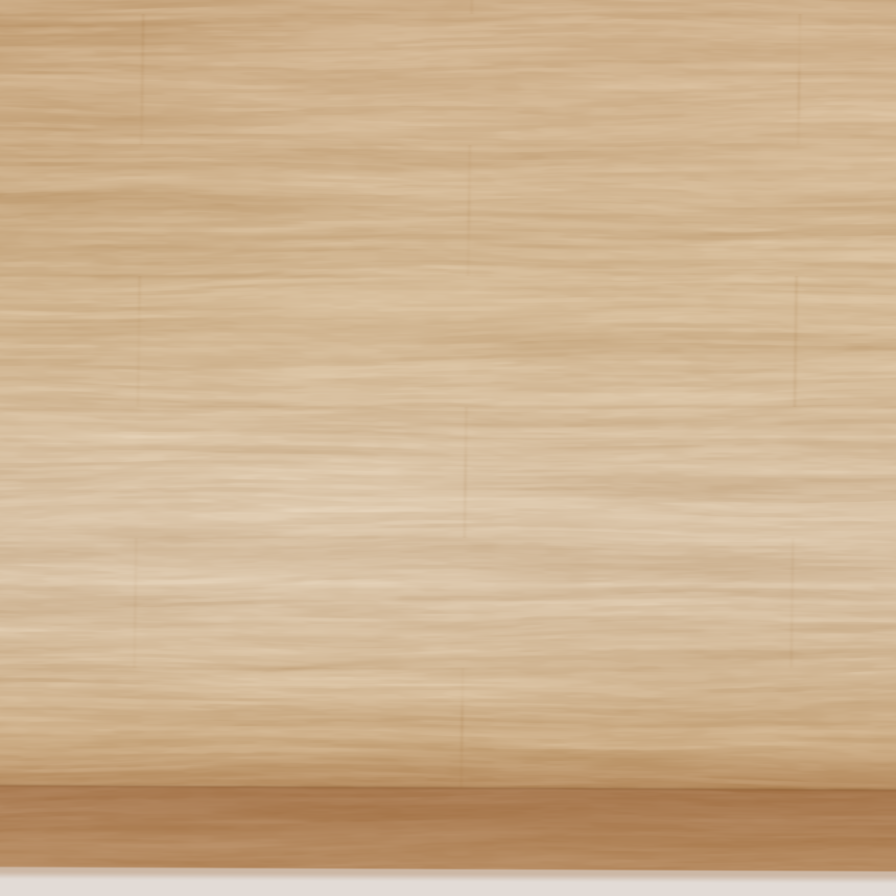
Write a three.js fragment shader that draws this texture.

```glsl
// Pale oak tabletop with staggered planks, fine grain and a darker front edge
#define PLANK_TOP 0.984
#define PLANK_HEIGHT 0.146
#define PLANK_LENGTH 0.733
#define JOINT_X 0.159
#define EDGE_TOP 0.121
#define EDGE_BOTTOM 0.030
#define EDGE_TILT 0.005
#define SOFT 0.0015
#define GRAIN 0.085
#define WARM_SHADE vec3(0.62, 0.84, 1.05)

varying vec2 vUv;

float hash(vec2 p) {
  vec3 q = fract(vec3(p.xyx) * vec3(0.1031, 0.1030, 0.0973));
  q += dot(q, q.yzx + 33.33);
  return fract((q.x + q.y) * q.z);
}

// Smooth cellular noise: random cell values blended by distance, from -1 to 1
float cellular(vec2 p) {
  vec2 cell = floor(p), f = fract(p);
  float sum = 0.0, weight = 0.0;
  for (int j = -1; j <= 1; j++) {
    for (int i = -1; i <= 1; i++) {
      vec2 o = vec2(float(i), float(j));
      vec2 id = cell + o + 100.0;
      vec2 d = o + 0.2 + 0.6 * vec2(hash(id), hash(id + 57.0)) - f;
      float w = exp(-6.0 * dot(d, d));
      sum += w * (2.0 * hash(id + 131.0) - 1.0);
      weight += w;
    }
  }
  return sum / weight;
}

// Soft horizontal streak between x0 and x1
float streak(vec2 p, float y, float thick, float x0, float x1) {
  float d = (p.y - y) / thick;
  float ends = smoothstep(x0 - 0.06, x0 + 0.06, p.x) * (1.0 - smoothstep(x1 - 0.06, x1 + 0.06, p.x));
  return exp(-d * d) * ends;
}

// Base colour of the top, from the front lip to the back
vec3 topColour(vec2 p) {
  vec3 c = mix(vec3(0.73, 0.57, 0.40), vec3(0.785, 0.655, 0.495), smoothstep(0.115, 0.175, p.y));
  c = mix(c, vec3(0.825, 0.72, 0.585), smoothstep(0.16, 0.25, p.y));
  c = mix(c, vec3(0.845, 0.755, 0.64), smoothstep(0.22, 0.36, p.y));
  c = mix(c, vec3(0.83, 0.725, 0.585), smoothstep(0.38, 0.68, p.y));
  c = mix(c, vec3(0.81, 0.69, 0.545), smoothstep(0.65, 1.0, p.y));
  float corner = smoothstep(0.45, 1.0, p.y) * (1.0 - smoothstep(0.0, 0.5, p.x));
  return c - corner * vec3(0.025, 0.035, 0.045);
}

// Fibres at several scales, stretched along x
float grain(vec2 p) {
  p.y += 0.003 * sin(p.x * 5.0 + p.y * 21.0) + 0.0015 * sin(p.x * 13.0 - p.y * 37.0);
  float g = 0.34 * cellular(p * vec2(1.7, 42.0));
  g += 0.32 * cellular(p * vec2(3.5, 110.0) + 17.0);
  g += 0.30 * cellular(p * vec2(9.0, 230.0) + 41.0);
  return g + 0.16 * cellular(p * vec2(38.0, 330.0) + 73.0);
}

// Long dark veins, and pale ones as negative values
float veins(vec2 p) {
  vec2 q = p + vec2(0.0, 0.002 * sin(p.x * 7.0));
  float v = 0.9 * streak(q, 0.740, 0.0035, -0.2, 0.10);
  v += 0.7 * streak(q, 0.734, 0.004, 0.75, 0.88);
  v += 0.5 * streak(q, 0.723, 0.003, -0.2, 1.2);
  v += 0.5 * streak(q, 0.693, 0.003, -0.2, 0.40);
  v += 0.4 * streak(q, 0.775, 0.012, -0.2, 0.40);
  v += 0.4 * streak(q, 0.620, 0.012, 0.48, 1.2);
  v += 0.6 * streak(p, 0.543 + 0.003 * p.x, 0.003, -0.2, 1.2);
  v += 0.6 * streak(p, 0.522 + 0.008 * p.x, 0.007, 0.25, 1.2);
  v += 0.4 * streak(p, 0.395, 0.003, -0.2, 0.6);
  v += 0.5 * streak(p, 0.241 + 0.022 * smoothstep(0.1, 0.5, p.x), 0.0035, -0.2, 0.6);
  v -= 0.6 * streak(p, 0.513, 0.0025, -0.2, 1.2);
  v -= 0.7 * streak(p, 0.350 - 0.004 * p.x, 0.004, -0.2, 1.2);
  v -= 0.4 * streak(q, 0.430, 0.010, -0.2, 1.2);
  // Drawn-out arches at the back left
  for (int i = 0; i < 5; i++) {
    float k = float(i);
    v += 0.4 * streak(p, 0.938 + 0.011 * k + 0.05 * p.x * p.x, 0.002, -0.2, 0.42 - 0.05 * k);
  }
  return v;
}

// Plank seams and staggered butt joints
float seams(vec2 p) {
  float row = (PLANK_TOP - p.y) / PLANK_HEIGHT;
  float seam = abs(fract(row + 0.5) - 0.5) * PLANK_HEIGHT;
  float shift = 0.5 * mod(floor(row), 2.0);
  float along = (p.x - JOINT_X - 0.0135 * (p.y - 0.92)) / PLANK_LENGTH - shift;
  float joint = abs(fract(along + 0.5) - 0.5) * PLANK_LENGTH;
  float fade = 0.6 + 0.4 * cellular(vec2(p.x * 4.0, row * 3.0));
  return fade * (0.5 * exp(-pow(seam / 0.0018, 2.0)) + 0.75 * exp(-pow(joint / 0.0022, 2.0)));
}

void main() {
  vec2 p = vUv;
  float g = grain(p);
  vec3 wood = topColour(p);
  wood -= WARM_SHADE * (GRAIN * g + 0.06 * veins(p) + 0.055 * seams(p));

  // Front face, darker along its upper lip
  float level = p.y + EDGE_TILT * (p.x - 0.5);
  vec3 face = mix(vec3(0.71, 0.54, 0.375), vec3(0.665, 0.48, 0.315), smoothstep(0.04, 0.115, level));
  face -= WARM_SHADE * 0.06 * g;
  vec3 colour = mix(face, wood, smoothstep(EDGE_TOP - SOFT, EDGE_TOP + SOFT, level));
  colour -= 0.05 * exp(-pow((level - EDGE_TOP) / 0.002, 2.0));

  // Pale ground below, with a soft contact shadow
  vec3 ground = mix(vec3(0.885, 0.86, 0.84), vec3(0.80, 0.72, 0.65), smoothstep(0.015, 0.026, level));
  colour = mix(ground, colour, smoothstep(EDGE_BOTTOM - SOFT, EDGE_BOTTOM + SOFT, level));
  gl_FragColor = vec4(colour, 1.0);
}
```
